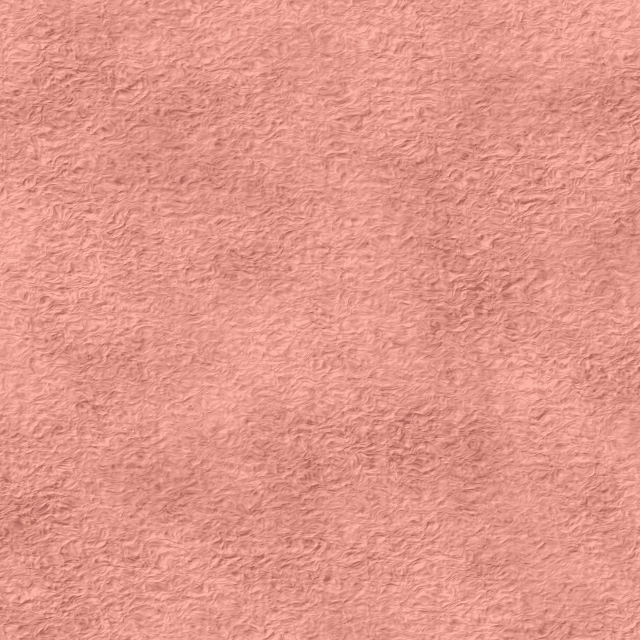
Write a three.js fragment shader that draws this texture.

```glsl
varying vec2 vUv;

// Foil shades, dark to light
const vec3 CREVICE = vec3(0.69, 0.41, 0.37);
const vec3 SHADE = vec3(0.78, 0.49, 0.44);
const vec3 DUSK = vec3(0.84, 0.55, 0.49);
const vec3 ROSE = vec3(0.89, 0.60, 0.55);
const vec3 BLUSH = vec3(0.94, 0.65, 0.59);
const vec3 GLINT = vec3(0.98, 0.71, 0.65);

// Tone is counted in palette steps above SHADE
const float MEAN_TONE = 2.0;
const float RELIEF_GAIN = 1.0;
const float PLATE_GAIN = 1.3;
const float GRAIN_GAIN = 1.1;
const float PATCH_GAIN = 2.0;
const float BAND_GAIN = 0.28;
const float THREAD_GAIN = 0.7;
const float CREASE_GAIN = 1.3;

const vec2 STRETCH = vec2(0.72, 1.0);      // features lie along x
const vec2 LIGHT_DIR = vec2(-0.55, 0.835);
const float LIGHT_STEP = 0.0016;
const float CRINKLE_SCALE = 58.0;
const float CRINKLE_RATIO = 1.75;
const float RIDGE_SOFTNESS = 0.0015;
const float WARP_SCALE = 31.0;
const float WARP_AMOUNT = 0.009;
const int CRINKLE_LAYERS = 3;
const float TAU = 6.2831853;

float hash(vec2 p) {
  vec3 q = fract(p.xyx * vec3(0.1031, 0.1030, 0.0973));
  q += dot(q, q.yzx + 33.33);
  return fract((q.x + q.y) * q.z);
}

float cornerSlope(vec2 cell, vec2 offset) {
  float angle = TAU * hash(cell + 57.0);
  return dot(vec2(cos(angle), sin(angle)), offset);
}

// Gradient noise, centred on zero
float noise(vec2 p) {
  vec2 i = floor(p);
  vec2 f = p - i;
  vec2 u = f * f * f * (f * (f * 6.0 - 15.0) + 10.0);
  vec2 e = vec2(1.0, 0.0);
  float low = mix(cornerSlope(i, f), cornerSlope(i + e.xy, f - e.xy), u.x);
  float high = mix(cornerSlope(i + e.yx, f - e.yx),
                   cornerSlope(i + e.xx, f - e.xx), u.x);
  return mix(low, high, u.y);
}

float ridge(vec2 p) {
  float n = noise(p);
  return -sqrt(n * n + RIDGE_SOFTNESS);
}

// Bends the sheet so that folds curl
vec2 warp(vec2 p) {
  vec2 q = p * WARP_SCALE;
  vec2 bend = vec2(noise(q), noise(q + 41.7));
  bend += 0.35 * vec2(noise(q * 2.7 + 13.1), noise(q * 2.7 + 83.9));
  return p + WARP_AMOUNT * bend;
}

// Directional light over several sizes of sharp folds
float crinkleLight(vec2 p) {
  float light = 0.0;
  float scale = CRINKLE_SCALE;
  for (int i = 0; i < CRINKLE_LAYERS; i++) {
    vec2 shift = vec2(17.3, 29.1) * float(i);
    vec2 ahead = p + LIGHT_DIR * LIGHT_STEP;
    float rise = ridge(ahead * scale + shift) - ridge(p * scale + shift);
    light -= rise / (LIGHT_STEP * scale);
    scale *= CRINKLE_RATIO;
  }
  return light;
}

// Broad cloudy changes of brightness
float patches(vec2 p) {
  return 0.6 * noise(p * 4.0 + 7.4) + 0.5 * noise(p * 9.0 + 23.8)
       + 0.4 * noise(p * 21.0 + 61.2);
}

vec3 foilColour(float tone) {
  vec3 c = mix(CREVICE, SHADE, clamp(tone + 1.0, 0.0, 1.0));
  c = mix(c, DUSK, clamp(tone, 0.0, 1.0));
  c = mix(c, ROSE, clamp(tone - 1.0, 0.0, 1.0));
  c = mix(c, BLUSH, clamp(tone - 2.0, 0.0, 1.0));
  return mix(c, GLINT, clamp(tone - 3.0, 0.0, 1.0));
}

void main() {
  vec2 sheet = vUv * STRETCH;
  vec2 folded = warp(sheet);

  float cloud = patches(sheet);
  float roughness = 1.0 + 0.6 * noise(sheet * 6.0 + 91.0);
  float plates = noise(folded * vec2(66.0, 88.0) + 5.3);
  float grain = noise(folded * vec2(215.0, 190.0) + 19.6);
  float threads = noise(vUv * vec2(48.0, 235.0) + 37.0);

  // Thin dark creases, denser in the dark patches
  float fold = abs(noise(folded * vec2(42.0, 66.0) + 71.0));
  float crease = 1.0 - smoothstep(0.0, 0.1, fold);
  crease *= smoothstep(0.0, 0.45, noise(sheet * 27.0 + 3.0) - 0.4 * cloud);

  float tone = MEAN_TONE + PATCH_GAIN * cloud;
  tone += BAND_GAIN * cos(2.0 * TAU * vUv.y);
  tone += RELIEF_GAIN * roughness * crinkleLight(folded);
  tone += PLATE_GAIN * plates + GRAIN_GAIN * grain + THREAD_GAIN * threads;
  tone -= CREASE_GAIN * crease;

  gl_FragColor = vec4(foilColour(tone), 1.0);
}
```
